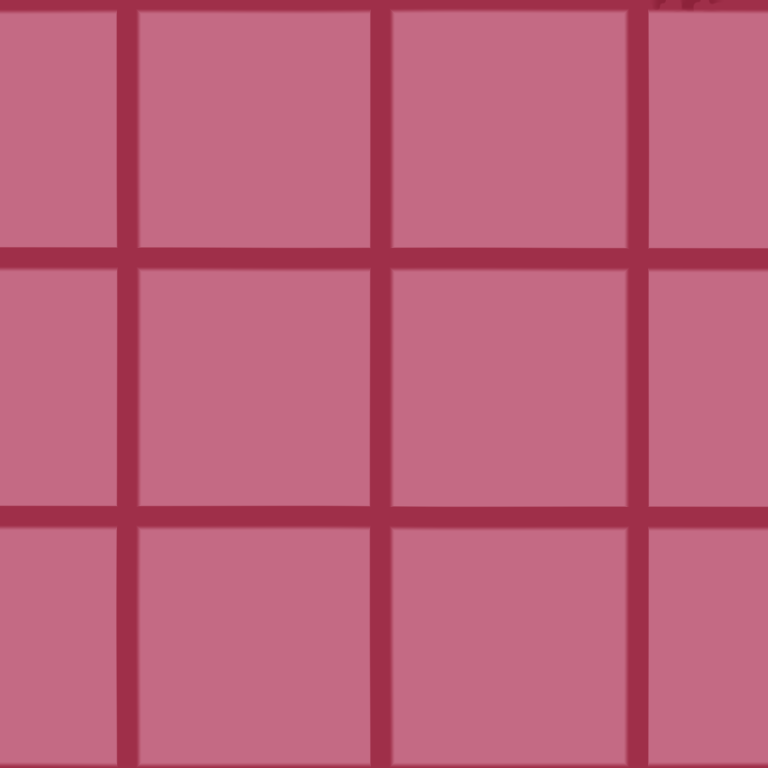
A WebGL 2 fragment shader for this pattern:

```glsl
#version 300 es
precision highp float;

uniform vec2 u_resolution;
out vec4 fragColor;

#define GRID_ORIGIN vec2(0.1665, -0.0100)
#define GRID_PITCH vec2(0.3320, 0.3365)
#define HALF_WIDTH 0.0143
#define SHARP_EDGE 0.0013
#define SOFT_EDGE 0.0042
#define STAGGER 0.0026
#define WOBBLE 0.0008
#define TILE_COLOR vec3(0.770, 0.416, 0.516)
#define GROUT_COLOR vec3(0.624, 0.184, 0.286)
#define STAIN_COLOR vec3(0.52, 0.11, 0.20)

float hash(vec2 p) {
    vec3 q = fract(vec3(p.xyx) * 0.1031);
    q += dot(q, q.yzx + 33.33);
    return fract((q.x + q.y) * q.z);
}

float valueNoise(vec2 p) {
    vec2 cell = floor(p);
    vec2 t = smoothstep(0.0, 1.0, p - cell);
    float low = mix(hash(cell), hash(cell + vec2(1.0, 0.0)), t.x);
    float high = mix(hash(cell + vec2(0.0, 1.0)), hash(cell + 1.0), t.x);
    return mix(low, high, t.y);
}

// Signed offset from a line's centre, with a slight wobble along its length
float lineOffset(float offset, float along, float seed) {
    return offset - WOBBLE * (2.0 * valueNoise(vec2(along * 5.0, seed)) - 1.0);
}

// Line coverage; softSide is the sign of the side whose edge bleeds
float groutLine(float offset, float softSide, float pixel) {
    float blur = offset * softSide > 0.0 ? SOFT_EDGE : SHARP_EDGE;
    blur = max(blur, 0.75 * pixel);
    return 1.0 - smoothstep(-blur, blur, abs(offset) - HALF_WIDTH);
}

void main() {
    vec2 uv = gl_FragCoord.xy / u_resolution;
    float pixel = 1.0 / min(u_resolution.x, u_resolution.y);

    // Nearest line on each axis; alternate columns are slightly staggered
    vec2 index = floor((uv - GRID_ORIGIN) / GRID_PITCH + 0.5);
    vec2 offset = uv - GRID_ORIGIN - index * GRID_PITCH;
    offset.x += STAGGER * mod(index.x, 2.0);
    offset.x = lineOffset(offset.x, uv.y, index.x + 11.0);
    offset.y = lineOffset(offset.y, uv.x, index.y + 31.0);

    // Bleeding mostly falls to the right of and below the lines
    float softX = mod(index.x, 3.0) < 1.5 ? 1.0 : -1.0;
    float softY = mod(index.y, 3.0) < 0.5 && index.y < 1.0 ? 1.0 : -1.0;
    float vertical = groutLine(offset.x, softX, pixel);
    float horizontal = groutLine(offset.y, softY, pixel);
    float grout = max(vertical, horizontal);

    // Faint stains on the top line, near the right
    float stainArea = smoothstep(0.845, 0.860, uv.x) * (1.0 - smoothstep(0.925, 0.945, uv.x));
    stainArea *= smoothstep(0.983, 0.992, uv.y);
    float stain = stainArea * smoothstep(0.45, 0.75, valueNoise(uv * 110.0));

    vec3 color = mix(TILE_COLOR, GROUT_COLOR, grout);
    color = mix(color, STAIN_COLOR, 0.7 * stain);
    fragColor = vec4(color, 1.0);
}
```
